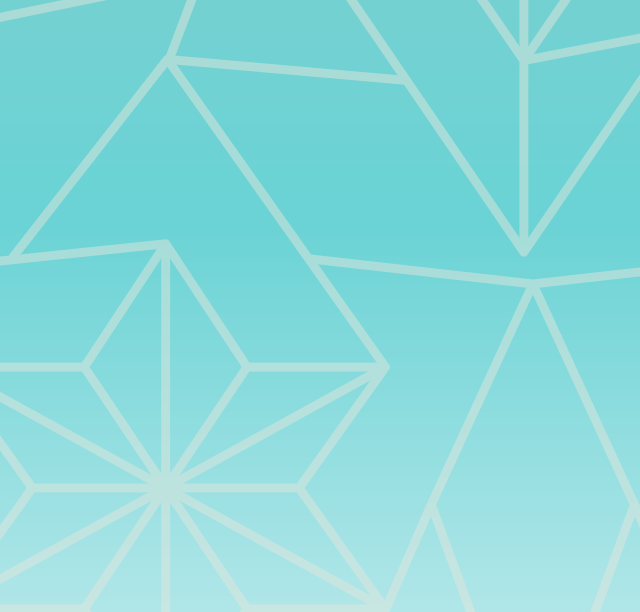
This background is drawn by a Shadertoy shader. Its source:

```glsl
// Pale translucent line lattice over a vertical turquoise gradient.
// Strokes are segment distances; the star, kite and gem are folded about
// their symmetry axes. Lengths are percentages of the canvas height.

const vec3 TOP_COLOR    = vec3(0.451, 0.820, 0.824);
const vec3 DEEP_COLOR   = vec3(0.420, 0.827, 0.835);
const vec3 BOTTOM_COLOR = vec3(0.692, 0.903, 0.911);
const vec3 LINE_COLOR   = vec3(0.880, 0.900, 0.860);
const float LINE_OPACITY = 0.5;
const float HALF_WIDTH   = 0.73;
const float DEEP_HEIGHT  = 63.0;

const vec2 STAR_CENTER = vec2(27.07, 20.27);
const vec2 STAR_TIP    = vec2(35.9, 19.75);
const float STAR_TOP   = 39.9;
const vec2 ROOF_APEX   = vec2(27.35, 90.3);
const vec2 KITE_APEX   = vec2(87.07, 53.6);
const vec2 GEM_TIP     = vec2(85.6, 58.8);

float segment(vec2 p, vec2 a, vec2 b) {
    vec2 ap = p - a, ab = b - a;
    return length(ap - ab * clamp(dot(ap, ab) / dot(ab, ab), 0.0, 1.0));
}

// Six-pointed star: rays from the centre to every rim corner, plus the rim.
float star(vec2 p) {
    vec2 q = abs(p - STAR_CENTER);
    vec2 rim[4] = vec2[4](vec2(0.0, STAR_TOP), vec2(13.3, 19.75),
                          STAR_TIP, vec2(21.8, 0.0));
    float d = 1e3;
    for (int i = 0; i < 4; i++) {
        d = min(d, segment(q, vec2(0.0), rim[i]));
        if (i < 3) d = min(d, segment(q, rim[i], rim[i + 1]));
    }
    return d;
}

// Spreading legs below shallow wings.
float kite(vec2 p) {
    vec2 q = vec2(abs(p.x - KITE_APEX.x), p.y - KITE_APEX.y);
    vec2 hip = vec2(16.6, -36.05);
    float d = segment(q, vec2(0.0), vec2(36.46, 4.1));
    d = min(d, segment(q, vec2(0.0), hip));
    d = min(d, segment(q, hip, vec2(28.6, -63.6)));
    return min(d, segment(q, hip, vec2(6.5, -63.6)));
}

// Downward point with a central stem and one arm to the right.
float gem(vec2 p) {
    vec2 r = p - GEM_TIP;
    vec2 q = vec2(abs(r.x), r.y);
    vec2 neck = vec2(0.0, 31.3);
    float d = segment(q, vec2(0.0), vec2(0.0, 51.2));
    d = min(d, segment(q, vec2(0.0), vec2(35.0, 51.2)));
    d = min(d, segment(q, neck, vec2(13.67, 51.2)));
    return min(d, segment(r, neck, vec2(28.4, 36.8)));
}

// Slanted beams that tie the larger figures together.
float beams(vec2 p) {
    float d = segment(p, ROOF_APEX, vec2(2.2, 58.1));
    d = min(d, segment(p, ROOF_APEX, STAR_CENTER + STAR_TIP));
    d = min(d, segment(p, ROOF_APEX, vec2(66.0, 86.9)));
    d = min(d, segment(p, ROOF_APEX + vec2(0.3, 0.0), vec2(35.1, 110.0)));
    d = min(d, segment(p, vec2(-10.0, 56.3), STAR_CENTER + vec2(0.0, STAR_TOP)));
    return min(d, segment(p, vec2(-10.0, 95.1), vec2(28.0, 102.9)));
}

void mainImage(out vec4 fragColor, in vec2 fragCoord) {
    float pixel = 100.0 / iResolution.y;
    vec2 p = fragCoord * pixel;

    // Background: deepest above the middle, palest at the bottom
    vec3 color = mix(BOTTOM_COLOR, DEEP_COLOR, clamp(p.y / DEEP_HEIGHT, 0.0, 1.0));
    color = mix(color, TOP_COLOR, smoothstep(DEEP_HEIGHT, 100.0, p.y));

    // One shared coverage keeps crossings from doubling up
    float d = min(min(star(p), kite(p)), min(gem(p), beams(p))) - HALF_WIDTH;
    float coverage = clamp(0.5 - d / pixel, 0.0, 1.0);
    color = mix(color, LINE_COLOR, coverage * LINE_OPACITY);

    fragColor = vec4(color, 1.0);
}
```
